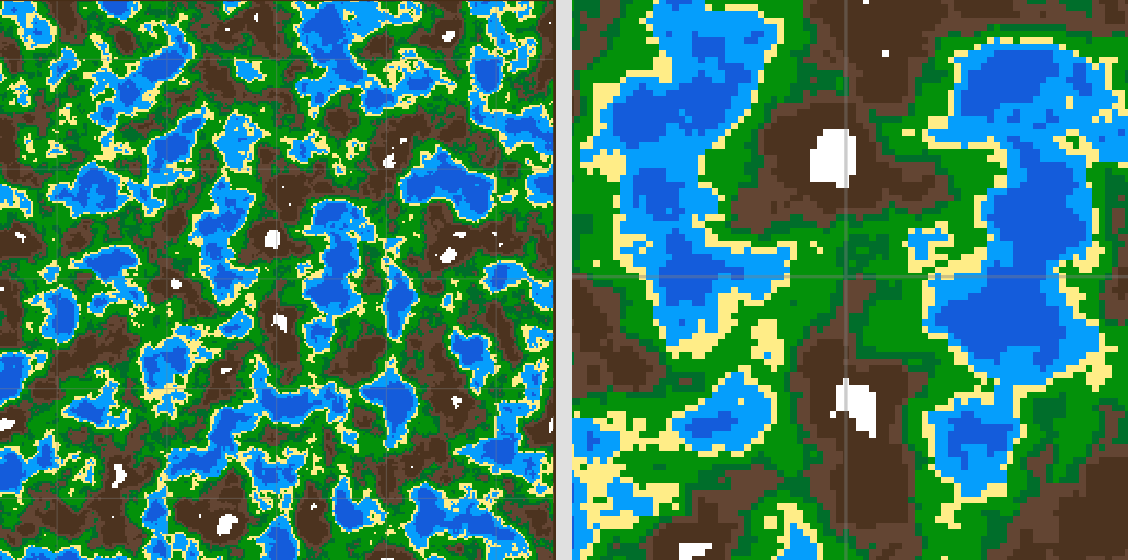
Left: the whole. Right: its middle third, enlarged.
Write a Shadertoy shader that draws this texture.

```glsl
// Blocky terrain map: five octaves of gradient noise, sampled once per
// square tile, are cut into height bands from deep water to snow.
// A faint survey grid and a dark rim lie on top.

// Random unit gradient at a lattice point
vec2 gradient(vec2 p) {
    float angle = 6.2832 * fract(sin(dot(p, vec2(127.1, 311.7))) * 43758.5453);
    return vec2(cos(angle), sin(angle));
}

float gradientNoise(vec2 p) {
    vec2 i = floor(p), f = p - i;
    vec2 w = f * f * f * (f * (f * 6.0 - 15.0) + 10.0);
    vec2 e = vec2(0.0, 1.0);
    float bottom = mix(dot(gradient(i), f),
                       dot(gradient(i + e.yx), f - e.yx), w.x);
    float top = mix(dot(gradient(i + e.xy), f - e.xy),
                    dot(gradient(i + e.yy), f - e.yy), w.x);
    return mix(bottom, top, w.y);
}

// Height in standard deviations around the mean
float terrainHeight(vec2 p) {
    float height = 0.0, amplitude = 4.0;
    for (int octave = 0; octave < 5; octave++) {
        height += amplitude * gradientNoise(p);
        p = p * 2.0 + 17.3;
        amplitude *= 0.5;
    }
    return height;
}

vec3 terrainColor(float height) {
    vec3 color = vec3(0.08, 0.36, 0.86);                         // deep water
    color = mix(color, vec3(0.02, 0.62, 0.99), step(-1.31, height)); // shallows
    color = mix(color, vec3(1.00, 0.93, 0.53), step(-0.70, height)); // sand
    color = mix(color, vec3(0.01, 0.57, 0.04), step(-0.39, height)); // grass
    color = mix(color, vec3(0.00, 0.43, 0.17), step(0.30, height));  // forest
    color = mix(color, vec3(0.39, 0.27, 0.20), step(0.64, height));  // hills
    color = mix(color, vec3(0.30, 0.20, 0.12), step(1.15, height));  // mountains
    return mix(color, vec3(1.0), step(2.38, height));                // snow
}

void mainImage(out vec4 fragColor, in vec2 fragCoord) {
    vec2 uv = fragCoord / iResolution.y;
    float pixel = 1.0 / iResolution.y;

    // Terrain, one sample per tile
    vec2 tile = (floor(uv * 256.0) + 0.5) / 256.0;
    vec3 color = terrainColor(terrainHeight(tile * 10.24 + vec2(3.4, 8.7)));

    // Faint survey grid
    vec2 toLine = abs(mod(uv - vec2(0.102, 0.11) + 0.098, 0.196) - 0.098);
    vec2 line = clamp((0.001 - toLine) / pixel + 0.5, 0.0, 1.0);
    color = mix(color, vec3(0.5), 0.4 * max(line.x, line.y));

    // Dark rim along the top and right
    vec2 inset = vec2(iResolution.x / iResolution.y, 1.0) - uv;
    vec2 rim = clamp((vec2(0.005, 0.002) - inset) / pixel + 0.5, 0.0, 1.0);
    color = mix(color, vec3(0.28, 0.18, 0.09), max(rim.x, rim.y));

    fragColor = vec4(color, 1.0);
}
```
